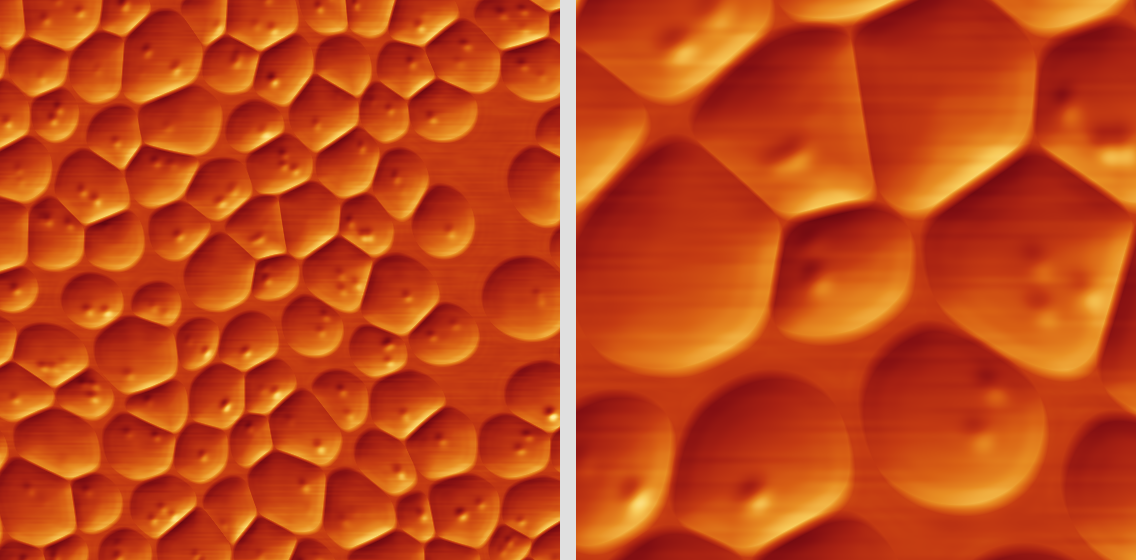
Left, the full canvas; right, a detail of the centre.
A Shadertoy shader for this texture:

```glsl
// Packed rounded grains in raking light, mapped to a glowing red-to-gold scale.

#define PITCH 0.113        // spacing of the grains
#define JITTER 0.42        // irregularity of their places
#define R_MIN 0.045        // smallest grain radius
#define R_MAX 0.079        // largest grain radius
#define RIM 0.016          // width of the steep rim
#define DOME 0.4           // roundness of the grain tops
#define BUMP 0.0062        // height of the small bumps
#define RIPPLE 0.00017     // height of the rings along the rims
#define STREAKS 0.34       // strength of the scan lines
#define LIGHT vec2(0.5, -0.866)

const int COUNT = 25;
vec4 grains[COUNT];        // centre, radius, seed

vec2 hash2(vec2 p) {
    vec3 q = fract(p.xyx * vec3(0.1031, 0.1030, 0.0973));
    q += dot(q, q.yzx + 33.33);
    return fract((q.xx + q.yz) * q.zy);
}

vec2 noise2(vec2 p) {
    vec2 i = floor(p), f = fract(p);
    f = f * f * (3.0 - 2.0 * f);
    vec2 low = mix(hash2(i), hash2(i + vec2(1, 0)), f.x);
    vec2 high = mix(hash2(i + vec2(0, 1)), hash2(i + vec2(1, 1)), f.x);
    return mix(low, high, f.y);
}

float smoothMin(float a, float b, float k) {
    float h = max(k - abs(a - b), 0.0) / k;
    return min(a, b) - h * h * k * 0.25;
}

// Collect the grains around p from a jittered hexagonal grid
void gatherGrains(vec2 p) {
    float rowHeight = PITCH * 0.866;
    for (int n = 0; n < COUNT; n++) {
        float row = floor(p.y / rowHeight + 0.5) + float(n / 5 - 2);
        float shift = 0.5 * mod(row, 2.0);
        float column = floor(p.x / PITCH - shift + 0.5) + float(n % 5 - 2);
        vec2 id = vec2(column, row) + 40.0;
        vec2 place = vec2((column + shift) * PITCH, row * rowHeight);
        vec2 size = hash2(id + 71.0);
        // leave a bare channel on the right
        bool bare = abs(place.x - 0.88) < 0.045 && abs(place.y - 0.55) < 0.33;
        vec2 centre = place + (hash2(id) - 0.5) * JITTER * PITCH;
        grains[n] = bare ? vec4(9.0, 9.0, 0.0, 0.0)
                         : vec4(centre, mix(R_MIN, R_MAX, size.x), size.y);
    }
}

float power(vec2 p, vec4 grain) {
    vec2 d = p - grain.xy;
    return dot(d, d) - grain.z * grain.z;
}

// Surface height: a domed grain, pressed flat against its neighbours
float height(vec2 p) {
    int best = 0;
    float least = 1e5;
    for (int n = 0; n < COUNT; n++) {
        float w = power(p, grains[n]);
        if (w < least) { least = w; best = n; }
    }
    vec4 grain = grains[best];
    vec2 local = p - grain.xy;
    float edge = grain.z - length(local);
    for (int n = 0; n < COUNT; n++) {
        if (n == best) continue;
        float gap = max(distance(grains[n].xy, grain.xy), 1e-4);
        edge = smoothMin(edge, (power(p, grains[n]) - least) / (2.0 * gap), 0.012);
    }

    float rise = 1.0 - exp(-max(edge, 0.0) / RIM);
    float top = max(-least, 0.0) / max(grain.z, 0.01) * 0.5;
    float h = rise * (RIM + DOME * top);
    h += RIPPLE * cos(edge * 520.0) * exp(-abs(edge) / 0.016);

    // a few small bumps near the middle
    for (int k = 0; k < 3; k++) {
        vec2 key = vec2(grain.w * 900.0, float(k) * 17.0 + 3.0);
        vec2 offset = (hash2(key) - 0.5) * grain.z * 0.9;
        vec2 d = (local - offset) / 0.0085;
        float strength = smoothstep(0.25, 0.9, hash2(key + 5.0).x);
        h += BUMP * strength * exp(-dot(d, d)) * smoothstep(0.0, 0.02, edge);
    }
    return h;
}

vec3 heatColor(float t) {
    vec3 scale[8] = vec3[8](
        vec3(0.38, 0.02, 0.06), vec3(0.52, 0.06, 0.07),
        vec3(0.66, 0.13, 0.07), vec3(0.77, 0.23, 0.07),
        vec3(0.85, 0.38, 0.08), vec3(0.91, 0.56, 0.14),
        vec3(0.97, 0.79, 0.35), vec3(1.00, 0.93, 0.60));
    t = clamp(t + 1.0, 0.0, 6.999);
    int i = int(t);
    return mix(scale[i], scale[i + 1], fract(t));
}

void mainImage(out vec4 fragColor, in vec2 fragCoord) {
    vec2 uv = fragCoord / iResolution.y;

    // gentle warp stretches some grains
    vec2 p = uv + 0.045 * (noise2(uv * 4.0 + 11.0) - 0.5);
    gatherGrains(p);

    // slope towards the light
    float reach = 0.004;
    float slope = (height(p - LIGHT * reach) - height(p + LIGHT * reach)) / (2.0 * reach);
    float tone = 1.95 + slope * (slope > 0.0 ? 2.8 : 2.1);

    // soft mottling and horizontal scan lines
    tone += 0.3 * (noise2(uv * 45.0).x - 0.5);
    tone += STREAKS * (noise2(uv * vec2(14.0, 270.0)).y - 0.5);
    fragColor = vec4(heatColor(tone), 1.0);
}
```
